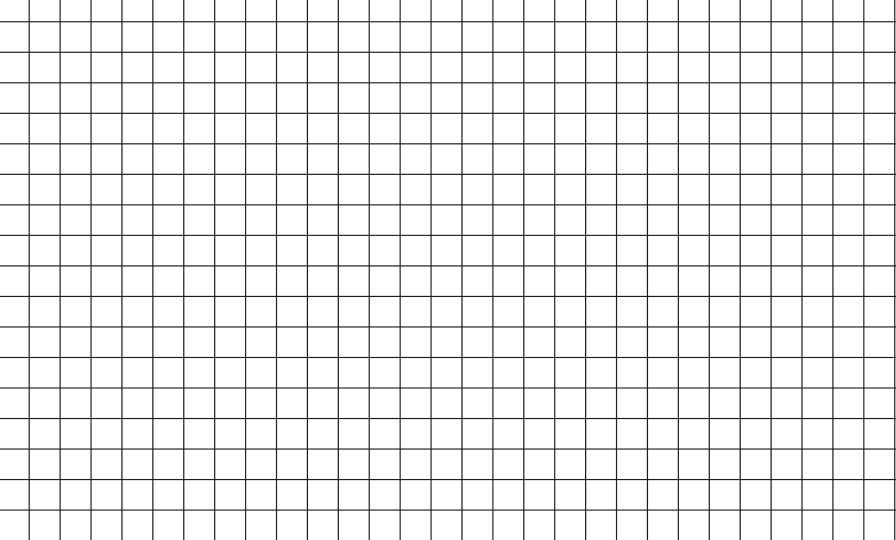
This pattern is drawn by a WebGL 1 fragment shader. Its source:

```glsl
precision highp float;
// Draws a sheet of fine ruled graph paper: thin near-black lines on white.
// Each axis finds its nearest line and measures how much of the pixel
// that line covers; a sine hash varies the ink slightly from line to line.

uniform vec2 u_resolution;

const vec3 PAPER = vec3(1.0);
const vec3 INK = vec3(0.09);

// Spacing, first line and thickness, as fractions of the canvas sides
const vec2 PITCH = vec2(0.0345, 0.05652);
const vec2 FIRST_LINE = vec2(0.0326, 0.0554);
const vec2 THICKNESS = vec2(0.00135, 0.00218);
const float INK_VARIATION = 0.08;

float hash(float n) {
  return fract(sin(n * 12.9898) * 43758.5453);
}

// Share of a pixel covered by a line whose centre lies at the given offset
float lineCoverage(float offset, float thickness, float pixel) {
  float right = min(offset + 0.5 * pixel, 0.5 * thickness);
  float left = max(offset - 0.5 * pixel, -0.5 * thickness);
  return clamp((right - left) / pixel, 0.0, 1.0);
}

// Ink of one family of evenly spaced parallel lines
float ruledLines(float position, float first, float pitch,
                 float thickness, float pixel, float seed) {
  float index = floor((position - first) / pitch + 0.5);
  float offset = position - first - index * pitch;
  float strength = 1.0 - INK_VARIATION * hash(index + seed);
  return strength * lineCoverage(offset, thickness, pixel);
}

void main() {
  vec2 uv = gl_FragCoord.xy / u_resolution;
  vec2 pixel = 1.0 / u_resolution;

  float vertical = ruledLines(uv.x, FIRST_LINE.x, PITCH.x,
                              THICKNESS.x, pixel.x, 3.0);
  float horizontal = ruledLines(uv.y, FIRST_LINE.y, PITCH.y,
                                THICKNESS.y, pixel.y, 71.0);

  // Overlap the two families without darkening beyond full ink
  float ink = 1.0 - (1.0 - vertical) * (1.0 - horizontal);
  gl_FragColor = vec4(mix(PAPER, INK, ink), 1.0);
}
```
